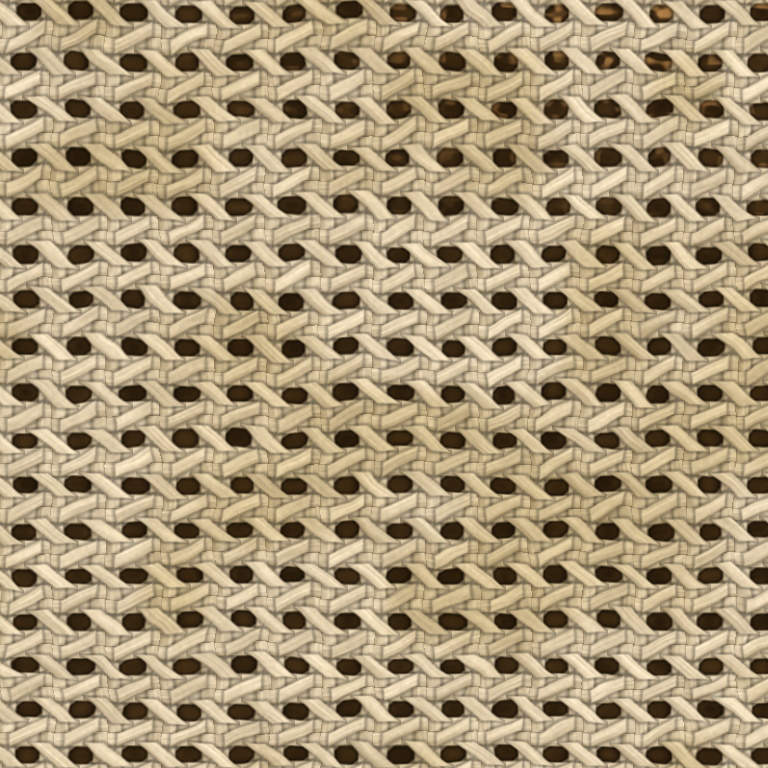
Reproduce this texture procedurally as a Shadertoy shader.

```glsl
float hash(vec2 p) {
    return fract(sin(dot(p, vec2(127.1, 311.7))) * 43758.5453);
}

float noise(vec2 p) {
    vec2 i = floor(p), f = fract(p);
    f = f * f * (3.0 - 2.0 * f);
    return mix(mix(hash(i), hash(i + vec2(1, 0)), f.x),
               mix(hash(i + vec2(0, 1)), hash(i + vec2(1, 1)), f.x), f.y);
}

// Lays one cane strip over the colour; at = (across, along), size = half extents
void layStrip(inout vec3 color, vec2 at, vec2 size, float seed, float lift) {
    float edge = min(size.x - abs(at.x), size.y - abs(at.y));
    float aa = 0.018 + 12.0 / iResolution.y;
    float s = clamp(at.x / size.x, -1.0, 1.0);

    // Rounded profile, lit from above, with fibres running lengthwise
    float tone = 0.78 + lift + 0.11 * s - 0.27 * pow(abs(s), 5.0);
    tone += 0.24 * (noise(at * vec2(22.0, 2.0) + seed * 37.0) - 0.5);
    tone += 0.14 * (seed - 0.5);
    vec3 cane = mix(vec3(0.45, 0.37, 0.23), vec3(0.95, 0.88, 0.745), tone);

    color *= 1.0 - 0.3 * smoothstep(-0.1, 0.0, edge);
    color = mix(color, cane, smoothstep(-aa, aa, edge));
}

void mainImage(out vec4 fragColor, in vec2 fragCoord) {
    vec2 p = fragCoord / iResolution.xy;

    // Weave coordinates: holes at integers, with uneven spacing and wobble
    vec2 q = vec2((p.x - 0.0326) / 0.0685 - 0.12 * sin(3.1416 * p.x),
                  (p.y - 0.9844) / 0.0604 + 0.237 * sin(3.1416 * p.y));
    q += 0.11 * (vec2(noise(q * 0.8), noise(q * 0.8 + 41.0)) - 0.5);
    q += 0.08 * (vec2(noise(q * 2.3 + 9.0), noise(q * 2.3 + 73.0)) - 0.5);

    vec2 cell = floor(q);
    vec2 near = round(q);
    vec2 mid = q - cell - 0.5;
    vec2 hole = q - near;
    vec2 side = vec2(mid.x < 0.0 ? -1.0 : 1.0, mid.y < 0.0 ? -1.0 : 1.0);

    // Dark backing, with brown glints towards the upper right
    float glint = smoothstep(0.6, 1.0, p.y) * smoothstep(0.1, 0.9, p.x);
    vec3 color = mix(vec3(0.15, 0.1, 0.04), vec3(0.26, 0.18, 0.08), noise(q * 4.0));
    color += vec3(0.45, 0.33, 0.2) * glint * smoothstep(0.5, 0.9, noise(q * vec2(5, 7) + 17.0));

    // Rising diagonal passing beneath
    float rising = fract(hole.x - hole.y) - 0.5;
    layStrip(color, vec2(rising * 0.707, 0.8 * hole.x), vec2(0.13, 1.0), hash(cell), -0.15);

    // Paired uprights and crosspieces, plain woven at their crossings
    vec2 upright = vec2(mid.x - side.x * 0.13, mid.y);
    vec2 crosspiece = vec2(mid.y - side.y * 0.16, mid.x);
    float uprightSeed = hash(cell + vec2(side.x * 0.3, 5.0));
    float crossSeed = hash(cell + vec2(11.0, side.y * 0.3));
    if (side.x * side.y > 0.0) {
        layStrip(color, crosspiece, vec2(0.155, 1.0), crossSeed, 0.0);
        layStrip(color, upright, vec2(0.13, 1.0), uprightSeed, -0.02);
    } else {
        layStrip(color, upright, vec2(0.13, 1.0), uprightSeed, -0.02);
        layStrip(color, crosspiece, vec2(0.155, 1.0), crossSeed, 0.0);
    }

    // Falling diagonal over the uprights, rising one over the crosspieces
    vec2 fall = vec2((mid.x + hole.y) * 0.707, hole.y);
    layStrip(color, fall, vec2(0.135, 0.27), hash(vec2(cell.x, near.y) + 23.0), 0.06);
    vec2 rise = vec2((mid.y - 0.55 * hole.x) * 0.87, hole.x);
    layStrip(color, rise, vec2(0.125, 0.33), hash(vec2(near.x, cell.y) + 57.0), 0.06);

    // Aged yellowish patches and fine surface speckle
    color *= mix(vec3(1.03, 1.03, 1.04), vec3(0.95, 0.93, 0.86),
                 smoothstep(0.4, 0.9, noise(p * 9.0 + 3.0)));
    color *= 0.97 + 0.06 * noise(p * 230.0);
    fragColor = vec4(color, 1.0);
}
```
